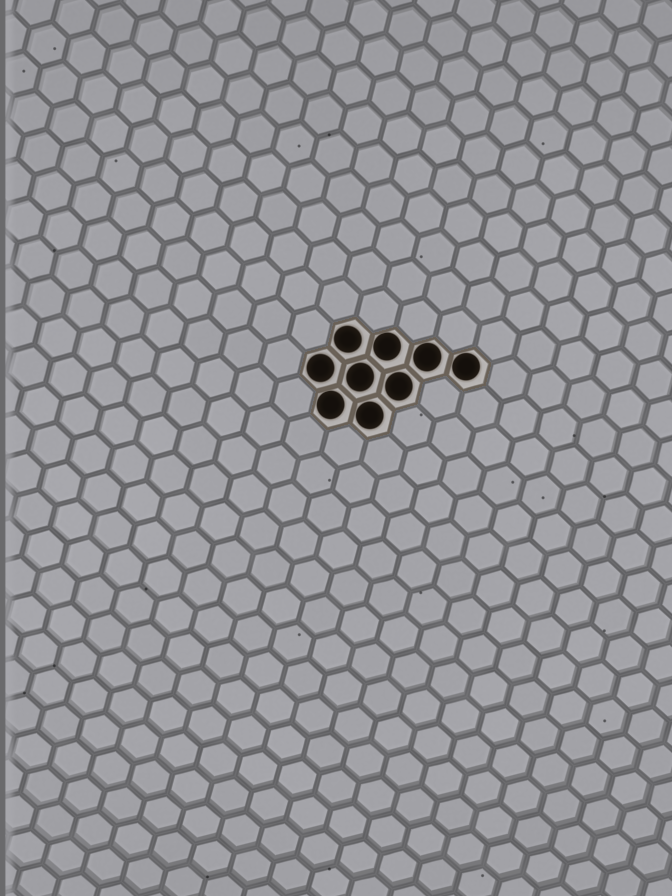
Give the GLSL for this pattern, as a WebGL 1 fragment shader.

```glsl
precision highp float;
// A tilted sheet of shallow hexagonal cells with grey rims, nine of them bored through.
// Cells come from rounding axial hex coordinates; their floors shift toward the
// view centre to expose side walls, and gradient noise adds uneven tone and wear.

uniform vec2 u_resolution;

#define PITCH 0.0606                    // cell spacing, in canvas widths
#define TILT 0.248                      // lattice rotation, radians
#define ANCHOR vec2(0.5377, 0.5632)     // centre of cell (0,0), from the top left
#define RIM 0.052                       // half width of a rim, in cells
#define DEPTH 0.0105                    // wall exposure per cell of distance
#define HOLE_RADIUS 0.34
#define FLOOR_COLOR vec3(0.645, 0.645, 0.665)
#define RIM_COLOR vec3(0.38, 0.38, 0.39)
#define WALL_COLOR vec3(0.49, 0.49, 0.50)
#define HOLE_COLOR vec3(0.09, 0.07, 0.05)
#define STAIN_COLOR vec3(0.42, 0.37, 0.31)

const float ROW = 0.8660254;

vec2 hash2(vec2 p) {
  vec3 h = fract(p.xyx * vec3(0.1031, 0.1030, 0.0973));
  h += dot(h, h.yzx + 33.33);
  return fract((h.xx + h.yz) * h.zy);
}

float gradientAt(vec2 corner, vec2 offset) {
  return dot(hash2(corner + 57.0) * 2.0 - 1.0, offset);
}

float gradientNoise(vec2 p) {
  vec2 i = floor(p), f = p - i;
  vec2 s = f * f * f * (f * (f * 6.0 - 15.0) + 10.0);
  vec2 x = vec2(1.0, 0.0);
  return mix(mix(gradientAt(i, f), gradientAt(i + x.xy, f - x.xy), s.x),
             mix(gradientAt(i + x.yx, f - x.yx), gradientAt(i + 1.0, f - 1.0), s.x), s.y);
}

// Nearest cell in axial coordinates, by cube rounding.
vec2 hexCell(vec2 q) {
  vec3 cube = vec3(q.x - q.y * 0.5 / ROW, q.y / ROW, 0.0);
  cube.z = -cube.x - cube.y;
  vec3 r = floor(cube + 0.5);
  vec3 err = abs(r - cube);
  if (err.x > err.y && err.x > err.z) r.x = -r.y - r.z;
  else if (err.y > err.z) r.y = -r.x - r.z;
  return r.xy;
}

// Signed distance inward from the cell border.
float hexInset(vec2 d) {
  d = abs(d);
  return 0.5 - max(d.x, 0.5 * d.x + ROW * d.y);
}

// A cluster of seven cells with a tail of two.
bool isBored(vec2 c) {
  bool cluster = max(max(abs(c.x), abs(c.y)), abs(c.x + c.y)) < 1.5;
  bool tail = abs(c.y + 1.0) < 0.5 && abs(c.x - 2.5) < 1.0;
  return cluster || tail;
}

void main() {
  vec2 p = vec2(gl_FragCoord.x, u_resolution.y - gl_FragCoord.y) / u_resolution.x;
  float px = 1.0 / u_resolution.x;
  float aa = px / PITCH;

  // Lattice coordinates, with slight foreshortening below and a gentle warp.
  vec2 v = p - ANCHOR;
  v.y += 0.08 * max(v.y, 0.0) * max(v.y, 0.0);
  v += 0.0016 * vec2(gradientNoise(p * 9.0), gradientNoise(p * 9.0 + 31.0));
  float c = cos(TILT), s = sin(TILT);
  vec2 q = vec2(c * v.x + s * v.y, c * v.y - s * v.x) / PITCH;
  vec2 cell = hexCell(q);
  vec2 d = q - vec2(cell.x + 0.5 * cell.y, ROW * cell.y);
  vec2 rnd = hash2(cell + 100.0);

  // Floor tone: broad lighting, cell variation and fine grain.
  float light = 1.0 - 0.07 * smoothstep(0.5, 0.0, p.y) - 0.03 * smoothstep(0.9, 1.33, p.y);
  light += 0.03 * gradientNoise(p * 3.0) + 0.025 * (rnd.x - 0.5);
  light += 0.012 * gradientNoise(p * 160.0);
  vec3 color = FLOOR_COLOR * light;
  float floorInset = hexInset(d + DEPTH * q) - RIM;
  color *= 1.0 + 0.035 * smoothstep(0.12, 0.0, floorInset);

  // Side walls, paler where they face the light on the left.
  float paleSide = smoothstep(0.3, 0.0, p.x);
  vec3 wall = mix(WALL_COLOR, FLOOR_COLOR * 0.95, 0.25 + 0.5 * paleSide);
  wall *= 1.0 - 0.10 * smoothstep(0.8, 1.33, p.y);
  color = mix(wall, color, smoothstep(-aa, aa, floorInset));

  // Bored holes, each off centre and a little out of round.
  bool bored = isBored(cell);
  if (bored) {
    vec2 h = d + vec2(0.06, 0.02) + 0.07 * (rnd - 0.5);
    h *= 1.0 + 0.12 * (rnd.yx - 0.5);
    float r = length(h) - HOLE_RADIUS - 0.04 * (rnd.y - 0.5);
    color = mix(color * vec3(1.10, 1.08, 1.04), STAIN_COLOR, 0.35 * smoothstep(0.08, 0.0, r));
    vec3 dark = HOLE_COLOR * (0.85 + 0.5 * smoothstep(-0.2, 0.0, r));
    color = mix(dark, color, smoothstep(-aa, aa, r));
  }

  // Rims, slightly uneven in width and tone.
  float inset = hexInset(d) - RIM - 0.012 * gradientNoise(q * 3.0);
  vec3 rim = RIM_COLOR * (1.03 + 0.12 * gradientNoise(q * 1.7));
  rim = mix(rim, WALL_COLOR, 0.35 * smoothstep(-0.02, -RIM, inset));
  if (bored) rim = mix(rim, STAIN_COLOR, 0.7);
  color = mix(rim, color, smoothstep(-0.6 * aa, aa + 0.015, inset));

  // Sparse specks of dirt.
  vec2 grid = p * 22.0, spot = hash2(floor(grid) + 211.0);
  float speck = length(fract(grid) - 0.2 - 0.6 * spot) - 0.045;
  color *= 1.0 - 0.5 * step(0.96, spot.x) * smoothstep(0.03, -0.03, speck);

  // Pale margin and dark frame along the left side.
  color = mix(color, FLOOR_COLOR * 1.03, 0.6 * smoothstep(0.026, 0.012, p.x));
  color = mix(WALL_COLOR * 0.85, color, smoothstep(0.008 - px, 0.008 + px, p.x));
  gl_FragColor = vec4(color, 1.0);
}
```
